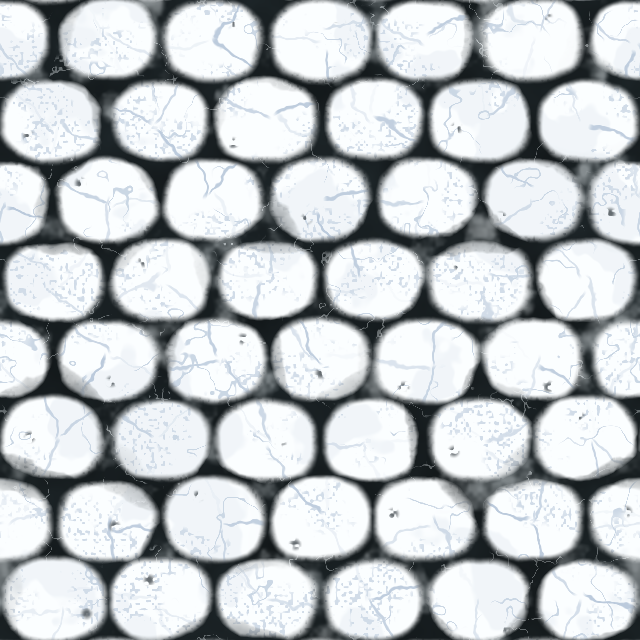
A Shadertoy shader for this pattern:

```glsl
// Staggered courses of pale, rounded stones set in dark, scratched mortar.
// Each stone is a soft superellipse with hashed chips, cracks and a pit;
// all grain and wear comes from value noise that wraps at the canvas edge.
#define GRID vec2(6.0, 8.0)
#define RADII vec2(0.082, 0.067)
#define ROUNDNESS 2.45
#define EDGE_START 0.88
#define EDGE_END 1.04
#define CHIP_DEPTH 0.75
#define CRACK_WIDTH 0.0011
#define SPECKLE 0.65
#define HAZE 0.42
#define STONE_COLOR vec3(0.985, 0.995, 1.0)
#define MORTAR_COLOR vec3(0.09, 0.115, 0.125)
#define VEIN_COLOR vec3(0.73, 0.79, 0.86)

float hash(vec2 p) {
    vec3 q = fract(p.xyx * 0.1031);
    q += dot(q, q.yzx + 33.33);
    return fract((q.x + q.y) * q.z);
}

// Value noise with n whole cells across the canvas
float noise(vec2 uv, float n) {
    vec2 p = uv * n, i = floor(p), f = fract(p);
    f = f * f * (3.0 - 2.0 * f);
    vec2 a = mod(i, n), b = mod(i + 1.0, n);
    float low = mix(hash(a + n), hash(vec2(b.x, a.y) + n), f.x);
    float high = mix(hash(vec2(a.x, b.y) + n), hash(b + n), f.x);
    return mix(low, high, f.y);
}

float fbm(vec2 uv, float n) {
    float sum = 0.0, amp = 0.5;
    for (int i = 0; i < 4; i++) {
        sum += amp * noise(uv, n);
        n *= 2.0;
        amp *= 0.5;
    }
    return sum / 0.9375;
}

// Thin line along the middle level of a noise field
float ridge(float value, float width) {
    return 1.0 - smoothstep(width * 0.4, width, abs(value - 0.5));
}

// Returns brightness, crack strength and pit strength of one stone
vec3 stone(vec2 p, vec2 id, float wobble, float rough, float px) {
    float seed = hash(id + 3.7);
    p -= (vec2(hash(id + 11.3), hash(id + 23.9)) - 0.5) * 0.005;
    vec2 q = p / (RADII * mix(0.96, 1.03, seed));
    vec2 e = pow(abs(q), vec2(ROUNDNESS));
    float r = pow(e.x + e.y, 1.0 / ROUNDNESS) + (wobble - 0.5) * 0.12;
    float shade = 1.0 - smoothstep(EDGE_START - 0.1 * rough, EDGE_END, r);
    float crack = 0.0;

    for (int k = 0; k < 3; k++) {
        vec2 s = id * 1.7 + float(k) * 19.1;
        // Chipped facet: crisp inner line, darker outwards
        float a = 6.2832 * hash(s + 5.1);
        float cut = mix(0.6, 1.15, hash(s + 8.3));
        float over = dot(q, vec2(cos(a), sin(a))) - cut + (wobble - 0.5) * 0.35;
        float depth = CHIP_DEPTH * hash(s + 13.7);
        shade -= depth * smoothstep(0.0, 0.07, over) * (0.2 + 2.0 * max(over, 0.0));
        // Crack branch wandering out from near the middle
        float b = 2.0944 * (float(k) + hash(s + 29.2)) + seed * 6.2832;
        vec2 dir = vec2(cos(b), sin(b));
        vec2 c = p - (vec2(seed, hash(s + 2.0)) - 0.5) * 0.025;
        float along = dot(c, dir);
        float across = abs(dot(c, vec2(-dir.y, dir.x)) + (wobble - 0.5) * 0.035);
        float line = 1.0 - smoothstep(CRACK_WIDTH, CRACK_WIDTH + 1.5 * px, across);
        crack = max(crack, line * smoothstep(0.0, 0.012, along) * hash(s + 41.0));
    }

    vec2 pitPos = (vec2(hash(id + 51.2), hash(id + 67.4)) - 0.5) * RADII * 1.3;
    float pit = 1.0 - smoothstep(0.002, 0.012, length(p - pitPos));
    return vec3(clamp(shade, 0.0, 1.0), crack, pit * step(0.45, seed));
}

void mainImage(out vec4 fragColor, in vec2 fragCoord) {
    vec2 uv = fragCoord / iResolution.xy;
    float px = 1.0 / iResolution.y;
    float wobble = fbm(uv, 24.0), rough = noise(uv, 19.0);
    float cloud = fbm(uv, 14.0), grain = noise(uv, 230.0);

    // Brightest of the nearby stones, in offset rows
    vec3 best = vec3(0.0);
    for (int j = -1; j <= 1; j++) {
        float row = floor(uv.y * GRID.y) + float(j);
        float shift = 0.5 * (1.0 - mod(row, 2.0));
        for (int i = -1; i <= 1; i++) {
            float col = floor(uv.x * GRID.x - shift + 0.5) + float(i);
            vec2 center = vec2(col + shift, row + 0.5) / GRID;
            vec3 s = stone(uv - center, mod(vec2(col, row), GRID), wobble, rough, px);
            if (s.x > best.x) best = s;
        }
    }

    // Mortar: mottling, pale haze and fine broken scratches
    float shade = best.x, gap = 1.0 - shade;
    float haze = HAZE * smoothstep(0.54, 0.82, fbm(uv, 17.0));
    float scratch = ridge(fbm(uv, 21.0), 0.012) * smoothstep(0.5, 0.7, noise(uv, 37.0));
    vec3 mortar = MORTAR_COLOR * (0.7 + 0.65 * cloud) + haze + 0.3 * scratch;

    // Stone: grainy rim, veins, speckle patches and dark pits
    shade -= 0.6 * shade * gap * smoothstep(0.55, 0.85, grain) * rough;
    vec3 color = mix(mortar, STONE_COLOR, clamp(shade, 0.0, 1.0));
    float vein = ridge(fbm(uv, 11.0), 0.009) * smoothstep(0.4, 0.65, noise(uv, 26.0));
    float patches = smoothstep(0.5, 0.64, cloud);
    float dots = SPECKLE * patches * smoothstep(0.62, 0.8, grain);
    float tint = 0.16 * smoothstep(0.56, 0.6, fbm(uv, 9.0));
    float marks = max(max(best.y, 0.75 * vein), max(dots, tint));
    color = mix(color, VEIN_COLOR * (0.3 + 0.7 * shade), marks * best.x);
    float pits = best.z * smoothstep(0.48, 0.72, noise(uv, 170.0));
    color = mix(color, vec3(0.3, 0.33, 0.35), 0.85 * pits * best.x);
    fragColor = vec4(clamp(color, 0.0, 1.0), 1.0);
}
```
